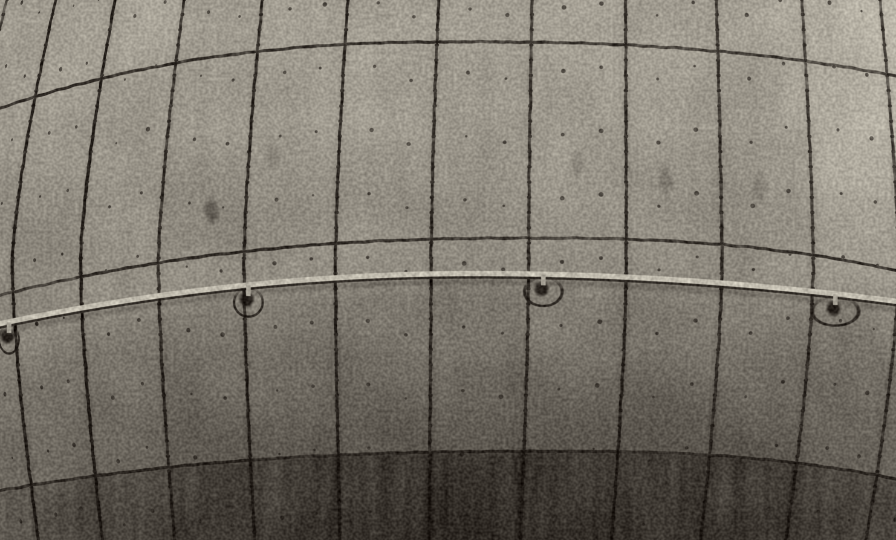
A WebGL 2 fragment shader for this texture:

```glsl
#version 300 es
precision highp float;
uniform vec2 u_resolution;
out vec4 fragColor;

const vec3 SOOT = vec3(0.16, 0.14, 0.12);
const vec3 PALE = vec3(0.72, 0.70, 0.65);
const float CENTER = 0.59, EQUATOR = 0.306, RADIUS = 0.754, STEP = 0.145;

float hash(vec2 p) {
  vec3 q = fract(vec3(p.xyx) * 0.1031);
  q += dot(q, q.yzx + 33.33);
  return fract((q.x + q.y) * q.z);
}

float corner(vec2 cell, vec2 f) {
  float a = 6.2832 * hash(cell);
  return dot(vec2(cos(a), sin(a)), f);
}

// Gradient noise, roughly -0.7 to 0.7
float noise(vec2 p) {
  vec2 i = floor(p), f = fract(p), w = f * f * f * (f * (f * 6.0 - 15.0) + 10.0);
  vec2 e = vec2(1.0, 0.0);
  return mix(mix(corner(i, f), corner(i + e.xy, f - e.xy), w.x),
             mix(corner(i + e.yx, f - e.yx), corner(i + e.xx, f - e.xx), w.x), w.y);
}

float fbm(vec2 p) {
  float sum = 0.0, amp = 1.0;
  for (int i = 0; i < 4; i++) {
    sum += amp * noise(p);
    p = p * 2.03 + 17.3;
    amp *= 0.5;
  }
  return sum;
}

float stroke(float d, float halfWidth, float soft) {
  return 1.0 - smoothstep(halfWidth - soft, halfWidth + soft, abs(d));
}

// Height of a bowed line falling by separate amounts to each side
float arc(float x, float peak, float top, float dropL, float dropR, float power) {
  bool left = x < peak;
  float s = abs(x - peak) / (left ? peak : 1.0 - peak);
  return top - (left ? dropL : dropR) * pow(s, power);
}

// Panel index across the curved shell; whole numbers lie on seams
float panelCoord(vec2 p) {
  float v = p.y - EQUATOR;
  float t = pow(abs(v) / 0.3, 1.5);
  float off = p.x - CENTER - (v > 0.0 ? 0.004 : -0.009) * t;
  off /= 1.0 - (v > 0.0 ? 0.042 + 0.13 * off * off : 0.065) * t;
  return asin(clamp(off / RADIUS, -0.99, 0.99)) / STEP;
}

float railHeight(float x) { return arc(x, 0.53, 0.297, 0.056, 0.031, 2.0); }

float rivets(vec2 p, float u, float lane, float soft) {
  float id = floor(u), row = (p.y + 0.02 * hash(vec2(id, lane * 9.0))) / 0.071;
  vec2 d = vec2((u - id - lane) * 0.1, (fract(row) - 0.5) * 0.071);
  float size = 0.0012 + 0.0014 * hash(vec2(id + 40.0, floor(row) + lane * 50.0));
  return stroke(length(d), size, soft);
}

float seam(float d, vec2 p, float id, float soft) {
  float wobble = 0.0012 * noise(p * 70.0);
  float wear = 0.62 + 0.3 * hash(vec2(id, 5.0)) + 0.4 * noise(p * 95.0);
  return wear * stroke(d + wobble, 0.0017, soft);
}

void main() {
  vec2 p = gl_FragCoord.xy / u_resolution.x;
  float soft = max(0.0009, 0.8 / u_resolution.x);
  float u = panelCoord(p), id = floor(u);
  float upper = arc(p.x, 0.52, 0.556, 0.074, 0.038, 2.4);
  float middle = arc(p.x, 0.6, 0.337, 0.064, 0.036, 2.4);
  float lower = arc(p.x, 0.62, 0.099, 0.044, 0.031, 2.5);
  float rail = p.y - railHeight(p.x);
  float side = abs(p.x - 0.56);

  // Shell shading
  float tone = mix(0.565, 0.64, smoothstep(0.28, 0.6, p.y));
  tone += 0.09 * smoothstep(0.8, 1.0, p.x) * smoothstep(0.2, 0.42, p.y);
  float shade = mix(0.36, 0.50, smoothstep(0.09, 0.29, p.y)) + 0.24 * side * side;
  tone = mix(shade, tone, smoothstep(-0.035, 0.015, rail));
  float drips = noise(vec2(p.x * 85.0, p.y * 7.0));
  float base = 0.215 + 0.52 * side * side + 0.07 * drips + 0.5 * (p.y - 0.05);
  tone = mix(base, tone, smoothstep(-0.004, 0.003, p.y - lower));
  tone += 0.025 * (hash(vec2(id, 3.0)) - 0.5);
  tone += 0.05 * fbm(p * vec2(9.0, 12.0)) + 0.025 * noise(p * vec2(60.0, 9.0));

  // Weather stains
  vec3 stains[5] = vec3[5](vec3(0.237, 0.367, 0.16), vec3(0.305, 0.43, 0.07),
    vec3(0.644, 0.42, 0.08), vec3(0.743, 0.402, 0.09), vec3(0.847, 0.393, 0.07));
  for (int i = 0; i < 5; i++) {
    vec2 d = (p - stains[i].xy) / vec2(0.009, 0.018);
    tone -= stains[i].z * smoothstep(1.2, 0.3, length(d) + 0.5 * noise(p * 90.0));
  }

  // Seams with their fasteners
  float across = (u - round(u)) * STEP * RADIUS * cos(STEP * u);
  float lines = seam(across, p, round(u), soft);
  float along = (fract(p.y / 0.017) - 0.5) * 0.017;
  lines = max(lines, 0.75 * stroke(length(vec2(across, along)), 0.0024, soft));
  lines = max(lines, seam(p.y - upper, p, id + 20.0, soft));
  lines = max(lines, seam(p.y - middle, p, id + 33.0, soft));
  lines = max(lines, seam(p.y - lower, p, id + 47.0, soft));
  lines = max(lines, 0.65 * max(rivets(p, u, 0.34, soft), rivets(p, u, 0.74, soft)));
  tone = mix(tone, 0.13, clamp(lines, 0.0, 0.9));
  tone -= 0.04 * stroke(across, 0.004, 0.004);

  // Rail with its shadow
  tone -= 0.10 * stroke(rail + 0.009, 0.003, 0.004);
  tone = mix(tone, 0.13, 0.85 * stroke(rail + 0.0035, 0.0018, soft));
  tone = mix(tone, 0.76 + 0.1 * noise(p * 120.0), stroke(rail - 0.0004, 0.003, soft));

  // Brackets under the rail
  for (int i = -2; i <= 1; i++) {
    float k = float(i), x = CENTER + RADIUS * sin(STEP * (0.15 + 3.1 * k));
    vec2 d = p - vec2(x, railHeight(x) - 0.019);
    vec2 radii = vec2(0.021 + 0.005 * k, 0.016);
    float ring = (length(d / radii) - 1.0) * radii.y;
    float ringFade = 1.0 - 0.7 * smoothstep(0.0, 0.012, d.y);
    tone = mix(tone, 0.12, 0.85 * ringFade * stroke(ring, 0.0013, soft));
    tone = mix(tone, 0.11, 0.9 * stroke(length(d - vec2(-0.002, 0.003)), 0.0075, 0.003));
    float post = stroke(d.x, 0.0026, soft) * stroke(d.y - 0.013, 0.006, soft);
    tone = mix(tone, 0.65, post);
  }

  // Film grain and warm grey toning
  tone += 0.11 * noise(p * 310.0) + 0.06 * noise(p * 170.0 + 9.0);
  fragColor = vec4(clamp(mix(SOOT, PALE, (tone - 0.16) / 0.56), 0.0, 1.0), 1.0);
}
```
